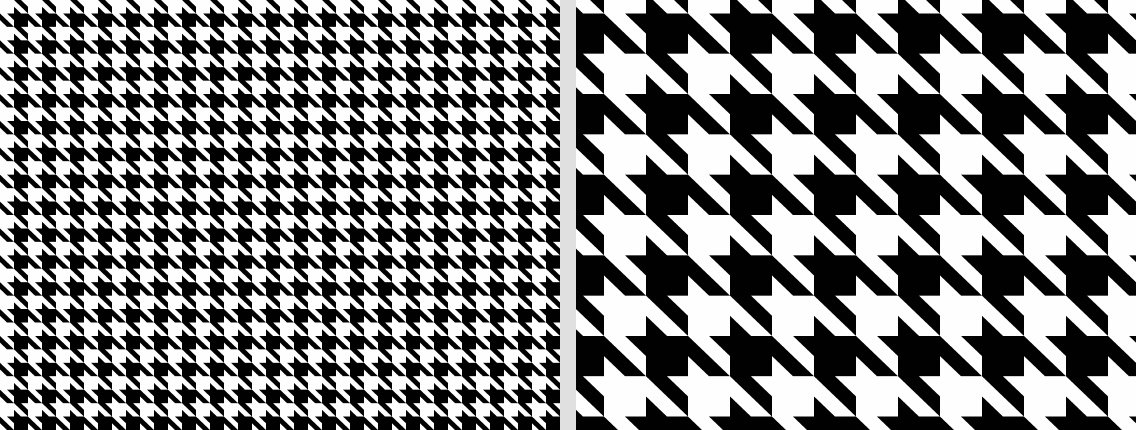
Left, the full canvas; right, a detail of the centre.
Give the GLSL for this pattern, as a Shadertoy shader.

```glsl
// Black and white houndstooth check, 20 repeats across and 16 down.
// Built as a twill weave: half-dark warp and weft threads, with a diagonal
// step choosing which one shows; edges are smoothed by supersampling.

// Dark ink (1) or white ground (0) at a point, one repeat per unit
float houndstooth(vec2 p) {
    vec2 q = 2.0 * fract(p);
    vec2 dark = step(1.0, q);                      // x: warp thread, y: weft thread
    float warpOnTop = step(0.5, fract(q.y - q.x)); // diagonal twill
    return mix(dark.y, dark.x, warpOnTop);
}

void mainImage(out vec4 fragColor, in vec2 fragCoord) {
    const int SAMPLES = 6;
    float ink = 0.0;

    // Average a grid of samples inside the pixel
    for (int j = 0; j < SAMPLES; j++) {
        for (int i = 0; i < SAMPLES; i++) {
            vec2 offset = (vec2(i, j) + 0.5) / float(SAMPLES) - 0.5;
            vec2 uv = (fragCoord + offset) / iResolution.xy;
            ink += houndstooth(uv * vec2(20.0, -16.0));
        }
    }
    ink /= float(SAMPLES * SAMPLES);

    fragColor = vec4(vec3(mix(0.995, 0.005, ink)), 1.0);
}
```
